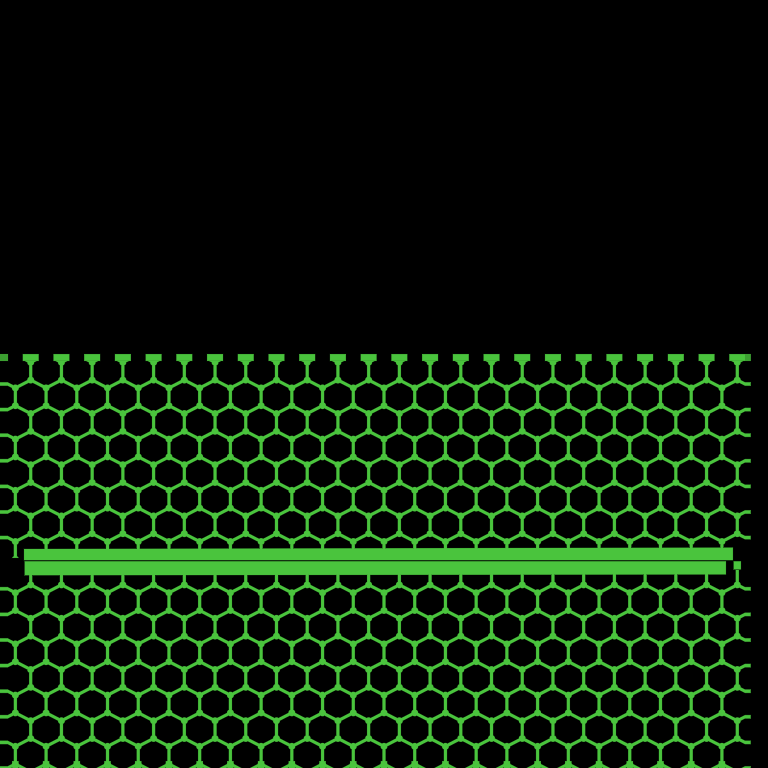
Give the GLSL for this pattern, as a Shadertoy shader.

```glsl
// Green honeycomb mesh on black with studs on its rims and a double bar across it.

float box(vec2 p, vec2 lo, vec2 hi) {
    vec2 d = max(lo - p, p - hi);
    return max(d.x, d.y);
}

float segment(vec2 p, vec2 a, vec2 b) {
    vec2 ab = b - a;
    return length(p - a - ab * clamp(dot(p - a, ab) / dot(ab, ab), 0.0, 1.0));
}

// Signed offset from the nearest column of posts
float column(float x, float shift) {
    return mod(x - shift + 0.02, 0.04) - 0.02;
}

// One row holds upright posts, joined by slopes to the staggered rows around it
float honeycomb(vec2 p) {
    float t = (p.y - 0.5) * 30.0;
    float row = floor(t);
    float shift = mod(row, 2.0) < 0.5 ? 0.02 : 0.0;
    vec2 q = abs(vec2(column(p.x, shift), (fract(t) - 0.5) / 30.0));
    vec2 joint = vec2(0.0, 0.0115);
    float post = segment(q, vec2(0.0), joint);
    float slope = segment(q, joint, vec2(0.02, 0.0219));
    float knot = length(q - joint) - 0.0045;
    return min(min(post, slope) - 0.0021, knot);
}

void mainImage(out vec4 fragColor, in vec2 fragCoord) {
    vec2 p = fragCoord / iResolution.xy;
    p.y = 1.0 - p.y;                              // measure downward from the top
    vec2 m = vec2(clamp(p.x, 0.01, 0.97), p.y);   // flat ends at both sides

    // Mesh, open above and along the bar
    float mesh = honeycomb(m);
    mesh = max(mesh, 0.469 - p.y);
    mesh = max(mesh, 0.0075 - abs(p.y - 0.734));

    // Studs on the upper and lower rims
    float topStud = box(vec2(column(m.x, 0.0), p.y), vec2(-0.0104, 0.461), vec2(0.0104, 0.470));
    float lowStud = box(vec2(column(m.x, 0.02), p.y), vec2(-0.0042, 0.991), vec2(0.0042, 1.1));
    float shape = min(mesh, min(topStud, lowStud));

    // Slightly tilted pair of bars, and a loose stud at the right
    float upperBar = box(p, vec2(0.0312, 0.7148 - 0.002 * p.x), vec2(0.9544, 0.7295));
    float lowerBar = box(p, vec2(0.032, 0.7308), vec2(0.9453, 0.7492 - 0.0012 * p.x));
    float looseStud = box(p, vec2(0.9552, 0.7308), vec2(0.9648, 0.7415));
    shape = min(shape, min(looseStud, min(upperBar, lowerBar)));
    shape = max(shape, p.x - 0.9775);

    float edge = 0.7 / iResolution.y;
    float cover = 1.0 - smoothstep(-edge, edge, shape);
    fragColor = vec4(vec3(0.29, 0.77, 0.24) * cover, 1.0);
}
```
